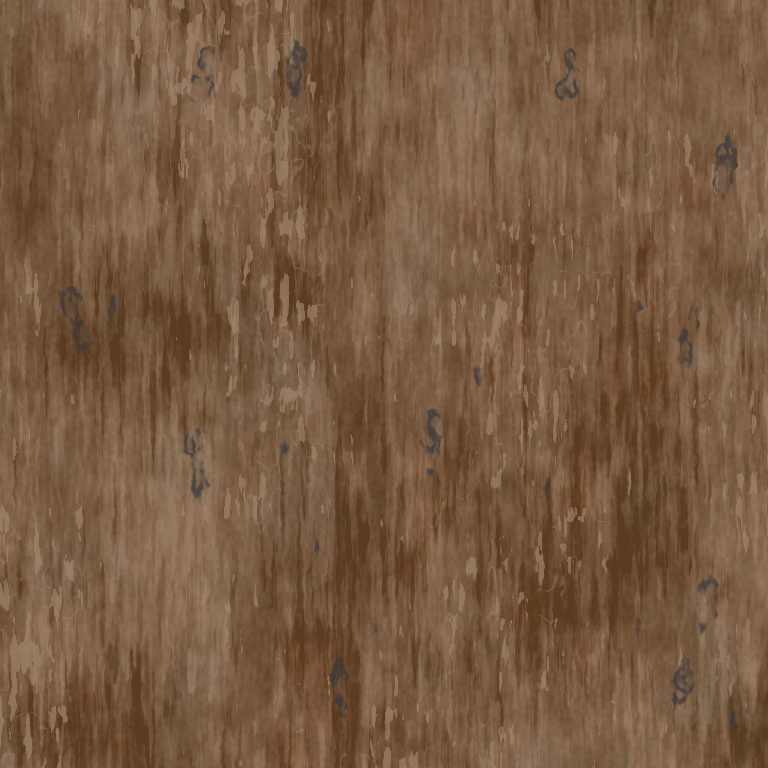
Write a WebGL 2 fragment shader that draws this texture.

```glsl
#version 300 es
precision highp float;
// Weathered brown timber: ragged vertical wear, pale flakes and slate knot rings.

uniform vec2 u_resolution;
out vec4 fragColor;

// Integer hash of a lattice cell, two values in 0..1
vec2 hash2(vec2 cell) {
  uvec2 v = uvec2(ivec2(floor(cell)) + 32768);
  v = v * 1664525u + 1013904223u;
  v.x += v.y * 1664525u;
  v.y += v.x * 1664525u;
  v ^= v >> 16u;
  v.x += v.y * 1664525u;
  v.y += v.x * 1664525u;
  v ^= v >> 16u;
  return vec2(v >> 8u) / 16777216.0;
}

float valueNoise(vec2 p) {
  vec2 cell = floor(p);
  vec2 f = p - cell;
  f = f * f * (3.0 - 2.0 * f);
  float bottom = mix(hash2(cell).x, hash2(cell + vec2(1, 0)).x, f.x);
  float top = mix(hash2(cell + vec2(0, 1)).x, hash2(cell + vec2(1, 1)).x, f.x);
  return mix(bottom, top, f.y);
}

// Layered noise centred on zero
float fbm(vec2 p, int octaves) {
  float sum = 0.0, weight = 0.53;
  for (int i = 0; i < octaves; i++) {
    sum += weight * (valueNoise(p) - 0.5);
    p = p * 2.03 + vec2(17.3, 9.7);
    weight *= 0.5;
  }
  return sum;
}

// Soft-edged coverage where the value is above zero
float coverage(float value, float softness) {
  return smoothstep(-softness, softness, value);
}

// Chain of uneven elliptical rings around the origin
float knotRings(vec2 p, vec2 seed, float pixel) {
  float ink = 0.0;
  for (int i = 0; i < 3; i++) {
    vec2 shift = hash2(seed + float(i) * 13.0) - 0.5;
    vec2 size = hash2(seed + float(i) * 29.0 + 7.0);
    vec2 radius = mix(vec2(0.004, 0.010), vec2(0.011, 0.027), size);
    vec2 q = p - shift * vec2(0.016, 0.055);
    float d = (length(q / radius) - 1.0) * radius.x;
    float line = 1.0 - smoothstep(0.0008, 0.0022 + pixel, abs(d));
    float core = 0.25 * (1.0 - smoothstep(-0.004, 0.002, d));
    ink = max(ink, max(line, core));
  }
  return ink;
}

// Knots scattered one per grid cell, kept with the given chance
float scatteredKnots(vec2 p, float cells, float chance, float pixel) {
  vec2 cell = floor(p * cells);
  vec2 centre = (cell + mix(vec2(0.3), vec2(0.7), hash2(cell + 51.0))) / cells;
  float kept = step(hash2(cell + 83.0).x, chance);
  return kept * knotRings(p - centre, cell * 5.0 + 211.0, pixel);
}

// Small solid specks, taller than wide
float scatteredSpecks(vec2 p, float cells, float chance, float pixel) {
  vec2 cell = floor(p * cells);
  vec2 pick = hash2(cell + 137.0);
  vec2 centre = (cell + mix(vec2(0.25), vec2(0.75), hash2(cell + 171.0))) / cells;
  vec2 radius = vec2(0.004, 0.010) * mix(0.6, 1.2, pick.y);
  float d = (length((p - centre) / radius) - 1.0) * radius.x;
  return step(pick.x, chance) * (1.0 - smoothstep(-0.002, 0.001 + pixel, d));
}

void main() {
  float side = min(u_resolution.x, u_resolution.y);
  vec2 p = gl_FragCoord.xy / side;
  float pixel = 1.0 / side;

  // Fine raggedness that breaks up straight grain and smooth outlines
  vec2 wobble = vec2(fbm(p * 75.0 + 3.0, 3), fbm(p * 75.0 + 71.0, 3));
  vec2 grain = p + wobble * vec2(0.004, 0.022);

  // Tone in steps around the middle brown
  float broad = fbm(grain * vec2(7.0, 3.6), 4);
  float streak = fbm(grain * vec2(105.0, 9.0) + 40.0, 3);
  float fine = valueNoise(grain * vec2(260.0, 42.0) + 11.0) - 0.5;
  float mottle = fbm(p * vec2(38.0, 30.0) + 90.0, 4);
  float grit = valueNoise(p * vec2(250.0, 190.0) + 500.0) - 0.5;
  float tone = -0.12 + 3.2 * broad + 0.9 * fine + 2.0 * mottle + 0.6 * grit;

  // Dry-brushed light coat and dark stain
  float coat = fbm(grain * vec2(12.0, 6.0) + 23.0, 3) + 1.1 * streak;
  float stainStreak = fbm(grain * vec2(120.0, 9.0) + 160.0, 3);
  float stain = fbm(grain * vec2(9.0, 4.5) + 57.0, 3) - 0.5 * broad + 1.1 * stainStreak;
  tone += 0.7 * coverage(coat - 0.01, 0.04);
  tone -= 0.85 * coverage(stain - 0.12, 0.035);

  // Crisp short dashes, light and dark
  float dash = fbm(grain * vec2(150.0, 17.0) + 410.0, 2);
  tone += 0.6 * coverage(dash + 0.4 * coat - 0.19, 0.025);
  tone -= 0.75 * coverage(-dash + 0.4 * stain - 0.18, 0.025);

  // Hairline scratches
  float scratch = abs(fbm(p * vec2(16.0, 12.0) + 300.0, 3));
  tone -= 0.25 * (1.0 - smoothstep(0.0, 0.008, scratch));

  vec3 colour = vec3(0.465, 0.346, 0.245) + vec3(0.060, 0.062, 0.065) * clamp(tone, -1.8, 2.0);

  // Rusty and mossy drifts
  float hue = fbm(p * vec2(13.0, 8.0) + 130.0, 4);
  colour += vec3(0.045, -0.008, -0.028) * hue;
  float moss = coverage(fbm(p * vec2(17.0, 14.0) + 190.0, 4) - 0.29, 0.06);
  colour = mix(colour, vec3(0.44, 0.38, 0.27), 0.35 * moss);

  // Thin pale flakes and curled chip rims gathered in loose clusters
  float cluster = fbm(p * vec2(6.0, 5.0) + 240.0, 3);
  float flake = fbm(grain * vec2(105.0, 27.0) + 260.0, 3) + 0.7 * cluster;
  float rim = abs(fbm(grain * vec2(46.0, 24.0) + 370.0, 2));
  float curl = (1.0 - smoothstep(0.006, 0.022, rim)) * coverage(cluster + 0.8 * streak - 0.12, 0.05);
  float pale = max(coverage(flake - 0.265, 0.02), 0.55 * curl);
  colour = mix(colour, vec3(0.63, 0.53, 0.43), 0.65 * pale);

  // Slate knots and specks, partly worn away
  vec2 bent = p + wobble * vec2(0.013, 0.018);
  float knots = scatteredKnots(bent, 6.0, 0.3, pixel);
  float specks = scatteredSpecks(bent, 9.0, 0.17, pixel);
  float wear = smoothstep(-0.2, 0.1, fbm(p * vec2(80.0, 50.0) + 330.0, 3));
  colour = mix(colour, vec3(0.23, 0.22, 0.23), 0.75 * wear * max(knots, specks));

  fragColor = vec4(colour, 1.0);
}
```
